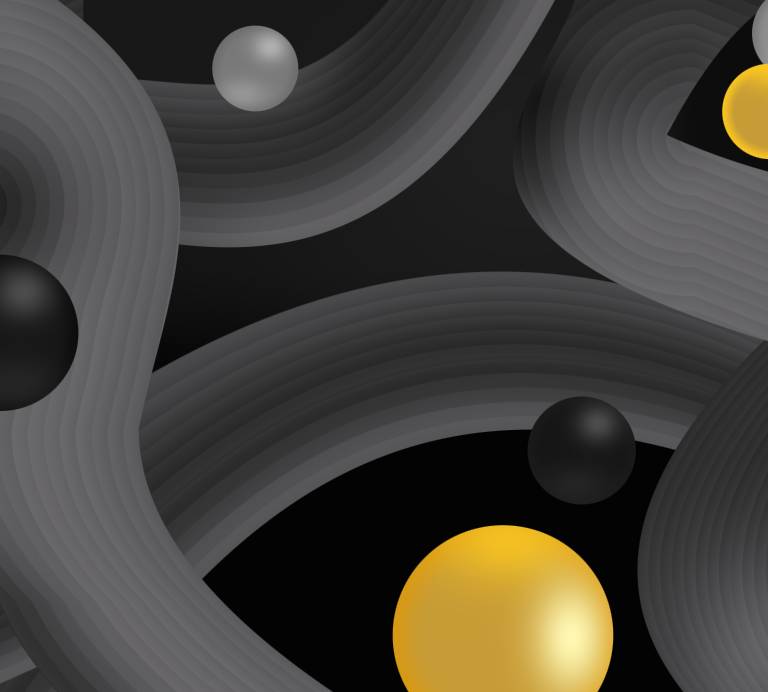
This background is drawn by a Shadertoy shader. Its source:

```glsl
// Thick folded ribbons of stacked paper layers around dark hollows, with glossy balls.
// Ribbon borders are cubic curves; layers are a smoothed sawtooth across each ribbon,
// and every ball is a disc lit by soft elliptical glows. Units are canvas heights.

const vec3 GREY_TINT = vec3(1.0, 0.985, 1.01);
const vec3 GOLD = vec3(0.78, 0.61, 0.21);
const vec3 GOLD_BRIGHT = vec3(0.97, 0.77, 0.13);
const vec3 GOLD_PALE = vec3(1.0, 0.97, 0.70);
const vec3 GOLD_RIM = vec3(0.84, 0.60, 0.09);

float hash(float n) {
    n = fract(n * 0.1031);
    n *= n + 33.33;
    return fract(n * (n + n));
}

// Cubic Bernstein curve with four control values.
float curve(float t, float a, float b, float c, float d) {
    float s = 1.0 - t;
    return s * s * s * a + 3.0 * s * t * (s * b + t * c) + t * t * t * d;
}

// Antialiased coverage, one where d is positive.
float cover(float d) {
    return clamp(0.5 + d / max(fwidth(d), 1e-5), 0.0, 1.0);
}

float bump(float x, float center, float width) {
    float k = (x - center) / width;
    return exp(-k * k);
}

float glow(vec2 q, vec2 center, vec2 size) {
    vec2 k = (q - center) / size;
    return exp(-dot(k, k));
}

// Relief of stacked sheets: a slow ramp and a soft step per sheet.
float layers(float v, float count, float seed) {
    float k = v * count;
    float id = floor(k);
    float f = fract(k);
    float stepUp = smoothstep(1.0 - clamp(fwidth(k) * 1.5, 0.06, 0.6), 1.0, f);
    float tone = mix(hash(id + seed), hash(id + seed + 1.0), stepUp) - 0.5;
    return 0.034 * (f - stepUp) + 0.012 * tone;
}

void paint(inout vec3 col, vec3 ink, float mask) {
    col = mix(col, ink, mask);
}

void ball(inout vec3 col, vec2 p, vec2 center, float radius, vec3 base, vec3 rim,
          vec3 light, vec2 lightPos, vec2 lightSize, vec3 fill, vec2 fillPos) {
    vec2 q = (p - center) / radius;
    float r = length(q);
    vec3 ink = mix(base, rim, smoothstep(0.72, 1.0, r));
    ink = mix(ink, fill, 0.9 * glow(q, fillPos, vec2(0.62, 0.36)));
    ink = mix(ink, light, glow(q, lightPos, lightSize));
    paint(col, ink, cover(1.0 - r));
}

void mainImage(out vec4 fragColor, in vec2 fragCoord) {
    vec2 p = fragCoord / iResolution.y;
    p.x *= 1.107 * iResolution.y / iResolution.x;
    float x = p.x, y = p.y;

    // Dark backdrop, nearly black in the lower hollow
    float back = mix(0.012, 0.095, smoothstep(0.38, 0.62, y));
    back += 0.025 * bump(x, 0.75, 0.25) * bump(y, 0.78, 0.2) - 0.02 * bump(x, 0.25, 0.2) * bump(y, 0.55, 0.15);
    back -= 0.05 * smoothstep(0.93, 1.0, x) * smoothstep(0.65, 0.75, y);
    vec3 col = back * GREY_TINT;

    // Hanging ribbon at the top
    float low = curve((x - 0.2) / 0.6, 0.655, 0.6215, 0.6314, 1.0);
    float high = curve((x - 0.2) / 0.36, 0.885, 0.875, 0.855, 1.0);
    float v = (y - low) / (high - low);
    float shade = mix(0.37, 0.17, smoothstep(0.0, 0.52, v)) + 0.09 * smoothstep(0.6, 1.0, v);
    shade -= 0.11 * smoothstep(0.4, 0.55, x) * smoothstep(0.5, 1.0, v);
    shade -= 0.07 * (1.0 - smoothstep(0.2, 0.42, x)) * (1.0 - smoothstep(0.1, 0.6, v));
    paint(col, (shade + layers(v, 11.0, 3.0)) * GREY_TINT, cover(min(y - low, high - y)));

    // Wide arch across the middle
    low = curve((x - 0.29) / 0.69, 0.162, 0.3941, 0.4102, 0.348);
    high = curve((x - 0.2) / 0.907, 0.45, 0.6285, 0.6628, 0.515);
    v = (y - low) / (high - low);
    shade = 0.165 + 0.17 * (1.0 - smoothstep(0.0, 0.42, v)) + 0.10 * smoothstep(0.55, 1.0, v);
    shade += 0.03 * bump(v, 0.47, 0.03);
    paint(col, (shade + layers(v, 11.0, 17.0)) * GREY_TINT, cover(min(y - low, high - y)));

    // Fold in the lower right corner
    float edge = curve(y / 0.507, 0.985, 0.8526, 0.9333, 1.1);
    v = (x - edge) / 0.22;
    shade = 0.17 + 0.05 * (1.0 - smoothstep(0.05, 0.35, y)) + 0.15 * glow(p, vec2(1.1, 0.05), vec2(0.11, 0.15));
    paint(col, (shade + layers(v, 13.0, 31.0)) * GREY_TINT, cover(x - edge));

    // Loop in the upper right corner, open around a pointed hollow
    edge = curve((y - 0.507) / 0.493, 1.107, 0.5626, 0.7658, 0.829);
    float s = x - 0.961;
    float hollow = min(0.805 + s * (1.9 - 4.2 * s) - y, y - 0.805 + s * (0.45 - 0.6 * s));
    v = length(vec2(min(x - 1.0, 0.0), y - 0.8 + 0.4 * max(x - 1.0, 0.0))) / 0.25;
    shade = mix(0.39, 0.20, smoothstep(0.68, 0.92, y - 0.35 * (x - 0.9)));
    shade -= 0.13 * smoothstep(0.6, 1.0, v) * smoothstep(0.58, 0.75, y);
    shade += 0.08 * smoothstep(0.5, 1.0, v) * smoothstep(0.85, 0.95, y);
    paint(col, (shade + layers(v, 12.0, 47.0)) * GREY_TINT, cover(min(x - edge, -hollow)));

    // Small ribbon end in the lower left corner
    v = y - 0.012 - 0.45 * x;
    shade = mix(0.34, 0.17, smoothstep(0.0, 0.08, v)) + layers(v, 50.0, 59.0);
    paint(col, shade * GREY_TINT, cover(min(v, 0.12 - x)));

    // Tall winding ribbon on the left
    float drop = max(0.38 - y, 0.0) / 0.38;
    float right = y < 0.38 ? 0.2 + 0.28 * drop * drop : curve((y - 0.38) / 0.62, 0.2, 0.2407, 0.358, 0.083);
    float width = 0.323 + 0.22 * max(drop - 0.663, 0.0);
    float across = (right - x) / width;
    float around = 1.0 - length((p - vec2(-0.03, 0.70)) * vec2(1.0, 0.88)) / 0.2865;
    v = mix(across, around, smoothstep(0.45, 0.75, y));
    shade = 0.345 + 0.045 * bump(across, 0.4, 0.3) - 0.17 * smoothstep(0.55, 1.0, across) * smoothstep(0.35, 0.1, y);
    shade -= 0.23 * glow(p, vec2(-0.02, 0.70), vec2(0.13, 0.11));
    paint(col, (shade + layers(v, 14.0, 71.0)) * GREY_TINT, cover(min(right - x, x - right + width)));

    // Grey balls
    vec3 silver = vec3(0.47), pale = vec3(0.69), soft = vec3(0.60);
    ball(col, p, vec2(0.368, 0.901), 0.062, silver, vec3(0.43), pale, vec2(0.35, 0.5), vec2(0.4, 0.35), soft, vec2(-0.3, -0.6));
    ball(col, p, vec2(1.153, 0.952), 0.069, vec3(0.55), silver, pale, vec2(0.35, 0.5), vec2(0.4), soft, vec2(-0.3, -0.6));

    // Black balls
    vec3 coal = vec3(0.085), coalRim = vec3(0.05), sheen = vec3(0.30), ash = vec3(0.15);
    ball(col, p, vec2(0.0, 0.519), 0.113, coal, coalRim, sheen, vec2(0.3, 0.52), vec2(0.36, 0.33), ash, vec2(0.2, -0.65));
    ball(col, p, vec2(0.8385, 0.349), 0.078, coal, vec3(0.10), sheen, vec2(0.3, 0.5), vec2(0.38, 0.34), ash, vec2(-0.1, -0.65));

    // Gold balls
    ball(col, p, vec2(1.11, 0.839), 0.069, GOLD, GOLD_BRIGHT, GOLD_PALE, vec2(0.6, 0.0), vec2(0.33, 0.5), GOLD_BRIGHT, vec2(0.0, 0.85));
    ball(col, p, vec2(0.725, 0.082), 0.159, GOLD, GOLD_RIM, GOLD_PALE, vec2(0.62, -0.02), vec2(0.33, 0.5), GOLD_BRIGHT, vec2(0.05, 0.85));

    fragColor = vec4(clamp(col, 0.0, 1.0), 1.0);
}
```
